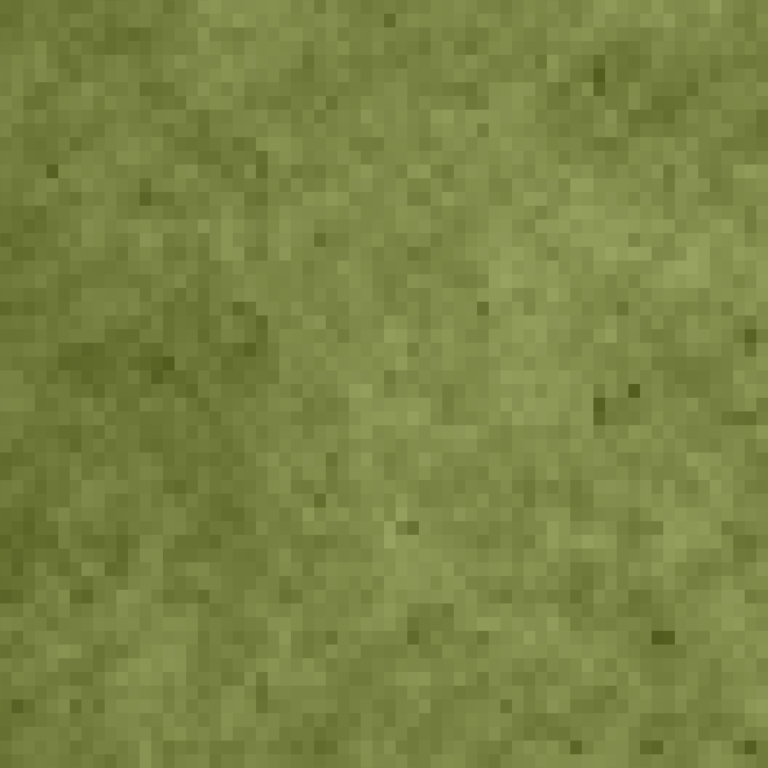
A WebGL 1 fragment shader for this texture:

```glsl
precision highp float;
// Mossy green mosaic of small blocks, darker at the left, with scattered dark flecks.

uniform vec2 u_resolution;

#define GRID vec2(66.0, 56.0)
#define SEAM 0.0022
#define MOSS_COLOR vec3(0.477, 0.518, 0.267)
#define TONE_TINT vec3(1.0, 1.0, 0.96)
#define LEFT_TONE -0.056
#define RIGHT_TONE 0.032
#define CLOUD_AMOUNT 0.085
#define MOTTLE_AMOUNT 0.11
#define GRAIN_AMOUNT 0.058
#define FLECK_AMOUNT 0.13

float hash(vec2 p) {
  return fract(sin(dot(p, vec2(127.1, 311.7))) * 43758.5453);
}

float valueNoise(vec2 p) {
  vec2 cell = floor(p);
  vec2 f = fract(p);
  f = f * f * (3.0 - 2.0 * f);
  float low = mix(hash(cell), hash(cell + vec2(1.0, 0.0)), f.x);
  float high = mix(hash(cell + vec2(0.0, 1.0)), hash(cell + vec2(1.0)), f.x);
  return mix(low, high, f.y);
}

// Brightness offset of one block, from broad shading down to single grains.
float blockTone(vec2 block) {
  vec2 place = (block + 0.5) / GRID;
  float tone = mix(LEFT_TONE, RIGHT_TONE, place.x * (2.0 - place.x));
  tone += CLOUD_AMOUNT * (valueNoise(place * 5.5 + 17.3) - 0.5);
  tone += MOTTLE_AMOUNT * (valueNoise(block * vec2(0.43, 0.52) + 41.7) - 0.5);
  tone += GRAIN_AMOUNT * (hash(block + 83.0) - 0.5);
  float fleck = smoothstep(0.78, 1.0, valueNoise(block * 0.62 + 129.4));
  return tone - FLECK_AMOUNT * fleck;
}

void main() {
  vec2 uv = gl_FragCoord.xy / u_resolution;

  // Blend the four nearest blocks across a narrow seam.
  vec2 p = uv * GRID - 0.5;
  vec2 block = floor(p);
  vec2 halfSeam = 0.5 * SEAM * GRID;
  vec2 blend = smoothstep(0.5 - halfSeam, 0.5 + halfSeam, fract(p));
  float low = mix(blockTone(block), blockTone(block + vec2(1.0, 0.0)), blend.x);
  float high = mix(blockTone(block + vec2(0.0, 1.0)), blockTone(block + vec2(1.0)), blend.x);

  vec3 color = MOSS_COLOR + TONE_TINT * mix(low, high, blend.y);
  gl_FragColor = vec4(color, 1.0);
}
```
